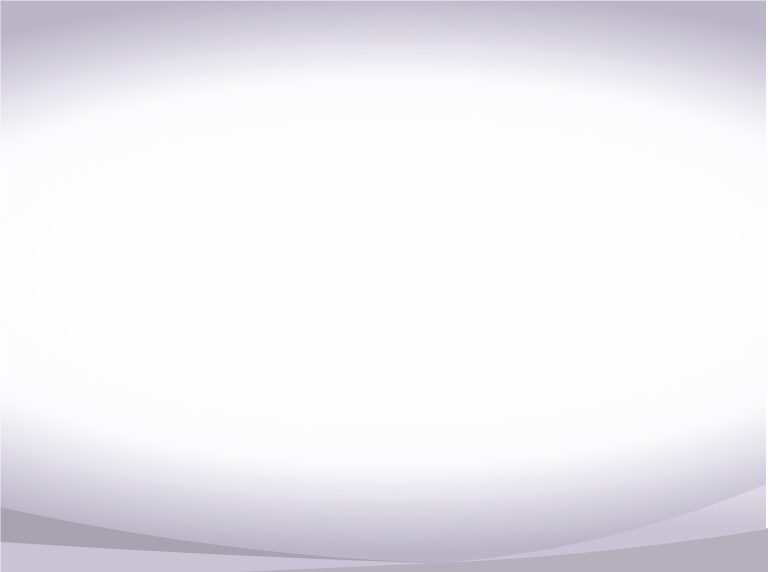
A Shadertoy shader for this background:

```glsl
const vec3 WHITE = vec3(1.0, 0.998, 1.0);
const vec3 PEARL = vec3(0.986, 0.985, 0.990);
const vec3 MIST = vec3(0.890, 0.882, 0.918);
const vec3 LAVENDER = vec3(0.730, 0.712, 0.785);
const vec3 MAUVE = vec3(0.657, 0.637, 0.695);
const vec3 LILAC = vec3(0.785, 0.770, 0.835);
const vec3 PALE_LILAC = vec3(0.865, 0.855, 0.895);
const vec3 WARM_GREY = vec3(0.715, 0.690, 0.740);

// Coverage of the area below a height
float below(float y, float height, float pixel) {
    return clamp((height - y) / pixel + 0.5, 0.0, 1.0);
}

// Height of a parabolic ribbon edge, straight behind its start
float ribbon(float run, float base, float slope, float bend) {
    float ahead = max(run, 0.0);
    return base + slope * run + bend * ahead * ahead;
}

// Elliptical glow that darkens towards the corners
vec3 vignette(vec2 uv, vec2 center) {
    float d = length((uv - center) * vec2(0.516, 1.0));
    vec3 color = mix(WHITE, PEARL, smoothstep(0.19, 0.337, d));
    color = mix(color, MIST, smoothstep(0.325, 0.410, d));
    return mix(color, LAVENDER, clamp((d - 0.395) / 0.095, 0.0, 1.0));
}

void mainImage(out vec4 fragColor, in vec2 fragCoord) {
    vec2 uv = fragCoord / iResolution.xy;
    vec2 pixel = 1.0 / iResolution.xy;
    float crossing = 0.569;
    float run = uv.x - crossing;
    float leftSide = clamp(-run / pixel.x + 0.5, 0.0, 1.0);

    vec3 color = vignette(uv, vec2(0.512, 0.524));

    // Left ribbons
    float darkEdge = ribbon(-run, 0.0157, 0.049, 0.215);
    float lightEdge = ribbon(-run, 0.0150, 0.045, 0.037);
    color = mix(color, MAUVE, leftSide * below(uv.y, darkEdge, pixel.y));
    color = mix(color, LILAC, leftSide * below(uv.y, lightEdge, pixel.y));

    // Right ribbons
    float paleEdge = ribbon(run, 0.0157, 0.09, 0.54);
    vec3 paleColor = mix(LILAC, PALE_LILAC, smoothstep(0.07, 0.15, uv.y));
    color = mix(color, paleColor, (1.0 - leftSide) * below(uv.y, paleEdge, pixel.y));
    float greyEdge = ribbon(run, 0.0157, 0.06, 0.18);
    color = mix(color, WARM_GREY, below(uv.y, greyEdge, pixel.y));

    // Thin bright borders
    float rightRim = below(0.9974, uv.x, pixel.x) * (1.0 - below(uv.y, 0.077, pixel.y));
    float topRim = below(0.9985, uv.y, pixel.y);
    float leftRim = below(uv.x, 0.001, pixel.x);
    color = mix(color, WHITE, max(rightRim, 0.5 * max(topRim, leftRim)));

    fragColor = vec4(color, 1.0);
}
```
